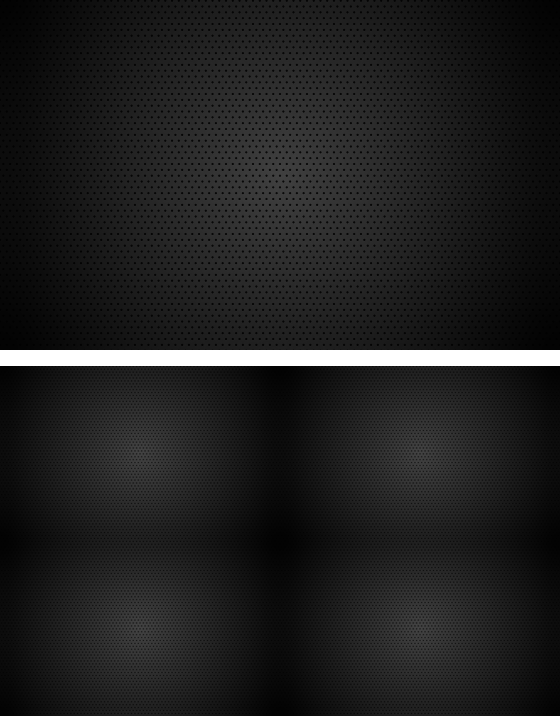
Top, the tile; bottom, the same tile 2 across and 2 down.
Give the GLSL for this pattern, as a WebGL 1 fragment shader.

```glsl
precision highp float;
// Dark perforated sheet: staggered rows of small round holes with a faint
// lit lower rim, under a soft round glow that fades to black at the sides.
// Rows come from fract, the glow from a folded distance, grain from noise.

uniform vec2 u_resolution;

const vec2 REPEATS = vec2(83.0, 60.0);      // holes per row, rows (even)
const float ROW_SHIFT = 0.62;               // vertical phase, in rows
const float HOLE_RADIUS = 0.0031;           // in canvas heights
const float HOLE_DARKNESS = 0.85;
const float RIM_DROP = 0.0014;              // in canvas heights
const float RIM_LIGHT = 0.16;
const float GLOW_PEAK = 0.25;
const float GLOW_FALLOFF = 0.27;            // per canvas height
const float GLOW_FLOOR = 0.008;
const float EDGE_ROUNDING = 0.06;           // flattens the glow at the seam
const vec2 GRAIN_PERIOD = vec2(160.0, 100.0);
const float GRAIN_STRENGTH = 0.04;

// Random unit gradient for a lattice point
vec2 gradientAt(vec2 point) {
  vec2 wrapped = mod(point, GRAIN_PERIOD);
  float h = fract(sin(dot(wrapped, vec2(12.99, 78.23))) * 4375.85);
  float angle = 6.2832 * h;
  return vec2(cos(angle), sin(angle));
}

// Gradient noise that wraps after GRAIN_PERIOD cells
float gradientNoise(vec2 p) {
  vec2 i = floor(p);
  vec2 f = fract(p);
  vec2 w = f * f * f * (f * (f * 6.0 - 15.0) + 10.0);
  vec2 e = vec2(1.0, 0.0);
  float a = dot(gradientAt(i), f);
  float b = dot(gradientAt(i + e.xy), f - e.xy);
  float c = dot(gradientAt(i + e.yx), f - e.yx);
  float d = dot(gradientAt(i + e.xx), f - e.xx);
  return mix(mix(a, b, w.x), mix(c, d, w.x), w.y);
}

// Antialiased coverage of a disc
float disc(vec2 p, float radius, float pixel) {
  return 1.0 - smoothstep(-0.6 * pixel, 0.6 * pixel, length(p) - radius);
}

// Brightness of the sheet, mirrored smoothly across the canvas edges
float glow(vec2 uv, float aspect) {
  vec2 offset = abs(uv - 0.5);
  vec2 over = max(offset - (0.5 - EDGE_ROUNDING), 0.0);
  offset -= over * over / (2.0 * EDGE_ROUNDING);
  float r = length(offset * vec2(aspect, 1.0));
  return max(GLOW_PEAK - GLOW_FALLOFF * r, GLOW_FLOOR);
}

void main() {
  vec2 uv = gl_FragCoord.xy / u_resolution;
  float aspect = u_resolution.x / u_resolution.y;
  float pixel = 1.0 / u_resolution.y;

  // Staggered cells, measured in canvas heights
  vec2 grid = uv * REPEATS + vec2(0.0, ROW_SHIFT);
  grid.x += 0.5 * mod(floor(grid.y), 2.0);
  vec2 p = (fract(grid) - 0.5) * vec2(aspect, 1.0) / REPEATS;

  // Sheet with fine grain
  float shade = glow(uv, aspect);
  shade *= 1.0 + GRAIN_STRENGTH * gradientNoise(uv * GRAIN_PERIOD);

  // Lit rim below each hole, then the hole itself
  float hole = disc(p, HOLE_RADIUS, pixel);
  float rim = disc(p + vec2(0.0, RIM_DROP), HOLE_RADIUS, pixel);
  shade *= 1.0 + RIM_LIGHT * rim * (1.0 - hole);
  shade *= 1.0 - HOLE_DARKNESS * hole;

  gl_FragColor = vec4(vec3(shade), 1.0);
}
```
